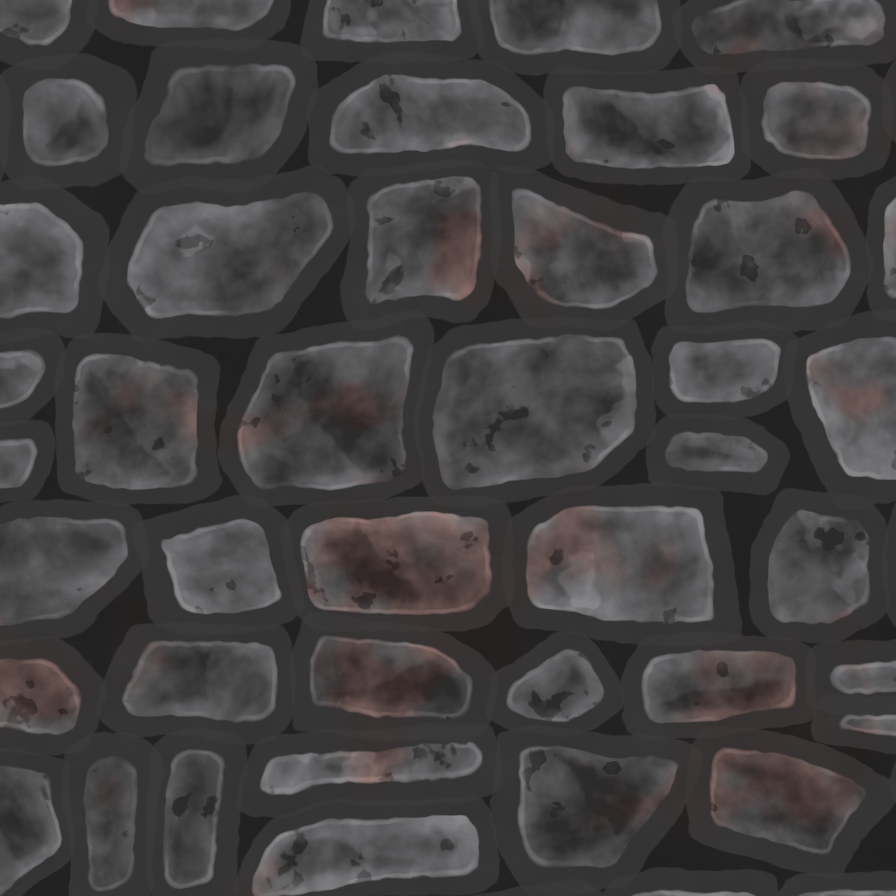
A Shadertoy shader for this texture:

```glsl
// Painted wall of irregular grey stones in dark mortar with faint rust stains.
// Jittered rows of boxes lose their corners to random planes; each stone adds
// a translucent mortar halo, and layered noise paints its worn face.

float hash(vec2 p) {
    vec3 q = fract(p.xyx * 0.1031);
    q += dot(q, q.yzx + 33.33);
    return fract((q.x + q.y) * q.z);
}

float noise(vec2 p) {
    vec2 i = floor(p), f = fract(p);
    f = f * f * (3.0 - 2.0 * f);
    return mix(mix(hash(i), hash(i + vec2(1, 0)), f.x),
               mix(hash(i + vec2(0, 1)), hash(i + vec2(1, 1)), f.x), f.y);
}

float fbm(vec2 p) {
    float sum = 0.0, amp = 0.53;
    for (int i = 0; i < 4; i++) {
        sum += amp * noise(p);
        p = mat2(1.6, 1.2, -1.2, 1.6) * p + 7.3;
        amp *= 0.5;
    }
    return sum;
}

float smoothMax(float a, float b, float k) {
    float h = max(k - abs(a - b), 0.0) / k;
    return max(a, b) + h * h * k * 0.25;
}

// Signed distance to a box whose four corners are cut by random planes
float stoneDistance(vec2 q, vec2 halfSize, vec2 seed) {
    vec2 e = abs(q) - halfSize;
    float d = smoothMax(e.x, e.y, 0.014);
    for (int c = 0; c < 4; c++) {
        vec2 corner = vec2(c & 1, c >> 1) * 2.0 - 1.0;
        vec2 s = seed + float(c) * 5.7;
        vec2 n = normalize(corner * (0.25 + vec2(hash(s), hash(s + 31.0))));
        float cut = hash(s + 63.0);
        cut = (0.08 + 0.85 * cut * cut * cut) * min(halfSize.x, halfSize.y);
        d = smoothMax(d, dot(q - corner * halfSize, n) + cut, 0.012);
    }
    return d;
}

float rowEdge(float row) { return row + 0.34 * (hash(vec2(row, 4.7)) - 0.5); }
float columnEdge(float col, float row) {
    return col + 0.5 * (hash(vec2(col + 17.0, row + 40.0)) - 0.5);
}

// Painted tone of one stone face
float stoneTone(vec2 q, float d, vec2 seed) {
    vec2 p = q + seed * 3.17;
    float tone = 0.245 + 0.12 * hash(seed + 8.0);
    tone += 0.30 * (fbm(p * 17.0) - 0.5) + 0.12 * (fbm(p * 65.0) - 0.5);

    // Dark facet on some stones, pale chip on a few
    float angle = 6.283 * hash(seed + 12.0);
    float side = dot(q, vec2(cos(angle), sin(angle))) + 0.03 * (fbm(p * 25.0) - 0.5);
    float facet = smoothstep(-0.003, 0.004, side) * smoothstep(0.055, 0.02, side);
    tone -= 0.06 * facet * step(0.5, hash(seed + 14.0)) * smoothstep(-0.008, -0.02, d);
    float chip = smoothstep(0.64, 0.69, fbm(p * 13.0 + 50.0));
    tone += 0.08 * chip * step(0.55, hash(seed + 16.0));
    tone -= 0.10 * smoothstep(0.72, 0.77, fbm(p * 31.0 + 90.0));

    // Worn pale border with a broken bright rim
    tone += 0.055 * smoothstep(-0.027, -0.008, d + 0.014 * (noise(p * 35.0) - 0.5));
    float rim = smoothstep(-0.007, -0.004, d) * smoothstep(0.0, -0.003, d);
    tone += 0.085 * rim * smoothstep(0.3, 0.75, noise(p * 28.0 + 9.0));
    return clamp(tone, 0.17, 0.52);
}

void mainImage(out vec4 fragColor, in vec2 fragCoord) {
    vec2 uv = fragCoord / iResolution.y;
    float soft = max(0.0013, 0.8 / iResolution.y);
    vec2 cell = vec2(0.213, 0.159);

    // Bend the courses, then roughen outlines
    vec2 p = uv + 0.045 * (vec2(noise(uv * 4.0), noise(uv * 4.0 + 40.0)) - 0.5);
    p += 0.011 * (vec2(noise(uv * 19.0), noise(uv * 19.0 + 70.0)) - 0.5);
    p += 0.003 * (vec2(noise(uv * 95.0), noise(uv * 95.0 + 20.0)) - 0.5);

    float nearest = 1.0, mortar = 0.132;
    vec2 local = vec2(0), seed = vec2(0);
    for (int j = -1; j <= 1; j++)
    for (int i = -1; i <= 1; i++) {
        float row = floor(p.y / cell.y) + float(j);
        float shift = hash(vec2(row, 21.0));
        float col = floor(p.x / cell.x - shift) + float(i);
        float split = hash(vec2(col + 3.0, row + 90.0));
        for (int k = 0; k < 2; k++) {
            if (k == 1 && split < 0.76) break;
            vec2 id = vec2(col + 11.0, row + 23.0) + float(k) * 0.37;
            vec2 lo = vec2(columnEdge(col, row) + shift, rowEdge(row)) * cell;
            vec2 hi = vec2(columnEdge(col + 1.0, row) + shift, rowEdge(row + 1.0)) * cell;
            if (split >= 0.76) {
                vec2 axis = split > 0.87 ? vec2(1, 0) : vec2(0, 1);
                vec2 cut = mix(lo, hi, 0.38 + 0.24 * hash(id.yx - float(k) * 0.37));
                if (k == 0) hi = mix(hi, cut, axis);
                else lo = mix(lo, cut, axis);
            }
            vec2 halfSize = max((hi - lo) * 0.5 - 0.0185, 0.012);
            vec2 q = p - (lo + hi) * 0.5;
            float tilt = 0.16 * (hash(id + 2.0) - 0.5);
            q += tilt * vec2(-q.y, q.x);
            float d = stoneDistance(q, halfSize, id);
            float halo = 0.019 + 0.009 * hash(id + 5.0);
            mortar = mix(mortar, 0.228, 0.78 * smoothstep(halo + soft, halo - soft, d));
            if (d < nearest) { nearest = d; local = q; seed = id; }
        }
    }

    // Mortar, stone face, then rust glazed over both
    mortar += 0.018 * (fbm(uv * 22.0) - 0.5);
    float mask = smoothstep(soft, -soft, nearest);
    float tone = mix(mortar, stoneTone(local, nearest, seed), mask);
    vec3 color = tone * vec3(1.0, 0.995, 1.015);
    float rust = smoothstep(0.56, 0.74, fbm(uv * 7.5 + 13.0)) * (0.45 + 0.55 * mask);
    color = mix(color, tone * vec3(1.16, 0.88, 0.84), 0.8 * rust);
    fragColor = vec4(color, 1.0);
}
```
